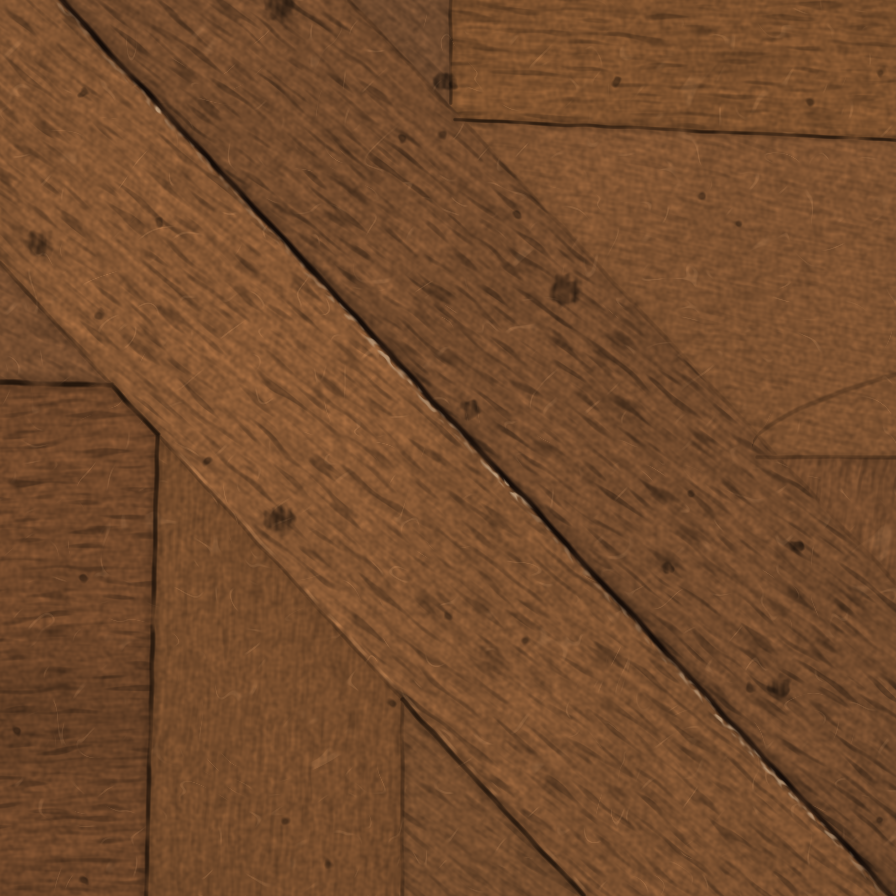
Reproduce this texture procedurally as a Shadertoy shader.

```glsl
vec2 hash2(vec2 c) {
    return fract(sin(vec2(dot(c, vec2(127.1, 311.7)), dot(c, vec2(269.5, 183.3)))) * 43758.5);
}

float corner(vec2 cell, vec2 f, vec2 o) {
    return dot(hash2(cell + o) * 2.0 - 1.0, f - o);
}

float gradientNoise(vec2 p) {
    vec2 c = floor(p), f = fract(p);
    vec2 u = f * f * f * (f * (f * 6.0 - 15.0) + 10.0);
    return 1.4 * mix(mix(corner(c, f, vec2(0, 0)), corner(c, f, vec2(1, 0)), u.x),
                     mix(corner(c, f, vec2(0, 1)), corner(c, f, vec2(1, 1)), u.x), u.y);
}

float cover(float d) {
    float blur = max(0.0015, 0.8 / iResolution.y);
    return smoothstep(-blur, blur, d);
}

float line(float d, float width) {
    return 1.0 - smoothstep(width * 0.2, width + 0.5 / iResolution.y, abs(d));
}

// Gap between boards, uneven in depth
float seam(vec2 p, vec2 a, vec2 b, float width) {
    vec2 ab = b - a;
    float h = clamp(dot(p - a, ab) / dot(ab, ab), 0.0, 1.0);
    float d = length(p - a - ab * h);
    float depth = clamp(0.8 + 0.7 * gradientNoise(p * 32.0 + 5.0), 0.3, 1.0);
    return max(depth * line(d, width), 0.22 * line(d, width * 3.0));
}

vec3 plank(vec2 p, float angle, vec3 tone, float ribs) {
    vec2 along = vec2(cos(angle), sin(angle));
    vec2 g = vec2(dot(p, along), dot(p, vec2(-along.y, along.x)));
    g.y += 0.004 * gradientNoise(p * 5.0);
    float streak = gradientNoise(g * vec2(7, 105));
    float fibre = gradientNoise(g * vec2(45, 210) + 9.0);
    float pore = smoothstep(0.06, 0.5, gradientNoise(g * vec2(21, 125) + 31.0));
    float cloud = gradientNoise(p * 6.0 + angle * 7.0);
    return tone * (1.02 + ribs * (0.17 * streak - 0.25 * pore) + 0.12 * fibre + 0.05 * cloud);
}

void mainImage(out vec4 fragColor, in vec2 fragCoord) {
    vec2 uv = fragCoord / iResolution.xy;
    vec2 p = uv + 0.0018 * vec2(gradientNoise(uv * 24.0), gradientNoise(uv * 24.0 + 50.0));

    // Beam coordinates: distance along and across the diagonal
    float along = dot(p, vec2(0.68, -0.733));
    float across = dot(p, vec2(0.733, 0.68));

    // Boards right of the beams
    vec3 right = plank(p, -0.2, vec3(0.475, 0.31, 0.183), 0.25);
    right = mix(right, plank(p, -0.04, vec3(0.475, 0.307, 0.172), 0.7), cover(p.y - 0.889 + 0.045 * p.x));
    right = mix(right, plank(p, -0.7, vec3(0.42, 0.28, 0.175), 0.4), cover(0.503 - p.x));
    right = mix(right, plank(p, 1.4, vec3(0.44, 0.285, 0.17), 0.4), cover(0.49 - p.y));

    // Boards left of the beams
    vec3 left = plank(p, 0.02, vec3(0.43, 0.273, 0.16), 0.8);
    left *= 1.0 - 0.14 * smoothstep(0.12, 0.0, abs(p.y - 0.2));
    left = mix(left, plank(p, 1.52, vec3(0.445, 0.287, 0.165), 0.3), cover(p.x - 0.163 - 0.025 * p.y));
    left = mix(left, plank(p, -0.65, vec3(0.45, 0.295, 0.175), 0.6), cover(p.x - 0.449));
    left = mix(left, plank(p, -0.5, vec3(0.45, 0.295, 0.18), 0.5), cover(p.y - 0.572));

    // Two diagonal beams
    vec3 lower = plank(p, -0.68, vec3(0.475, 0.31, 0.183), 0.85);
    lower *= 1.0 + 0.09 * exp(-10.0 * dot(p - vec2(0.25, 0.62), p - vec2(0.25, 0.62)));
    vec3 upper = plank(p, -0.66, vec3(0.44, 0.287, 0.172), 1.05);
    vec3 col = mix(left, lower, cover(across - 0.479));
    col = mix(col, upper, cover(across - 0.728));
    col = mix(col, right, cover(across - 0.968));

    // Surface speckle and hairline scratches
    col *= 1.0 + 0.13 * gradientNoise(uv * 170.0) + 0.1 * gradientNoise(uv * 75.0);
    float hair = gradientNoise(uv * 24.0 + 2.0 * gradientNoise(uv * 9.0));
    hair = line(hair, 0.05) * smoothstep(0.05, 0.4, gradientNoise(uv * 37.0 + 12.0));
    col += hair * vec3(0.065, 0.053, 0.04);

    // Dark seams between boards
    float gap = seam(p, vec2(0, 0.573), vec2(0.124, 0.57), 0.005);
    gap = max(gap, seam(p, vec2(0.124, 0.57), vec2(0.176, 0.515), 0.0042));
    gap = max(gap, 0.9 * seam(p, vec2(0.176, 0.515), vec2(0.163, 0), 0.004));
    gap = max(gap, 0.95 * seam(p, vec2(0.449, 0.219), vec2(0.651, 0), 0.0042));
    gap = max(gap, 0.9 * seam(p, vec2(0.508, 0.866), vec2(1, 0.844), 0.003));
    gap = max(gap, 0.65 * seam(p, vec2(0.503, 1), vec2(0.503, 0.885), 0.003));
    gap = max(gap, 0.6 * seam(p, vec2(0, 0.707), vec2(0.124, 0.57), 0.0035));
    gap = max(gap, 0.5 * seam(p, vec2(0.449, 0.219), vec2(0.449, 0), 0.0035));
    gap = max(gap, 0.45 * seam(p, vec2(0.846, 0.49), vec2(1, 0.49), 0.0035));
    gap = max(gap, 0.4 * seam(p, vec2(0.176, 0.515), vec2(0.449, 0.219), 0.003));
    gap = max(gap, 0.28 * seam(p, vec2(0.39, 1), vec2(1, 0.349), 0.0035));
    float bend = clamp((p.x - 0.84) / 0.16, 0.0, 1.0);
    gap = max(gap, 0.3 * line(p.y - 0.503 - 0.079 * pow(bend, 0.6), 0.004) * step(0.84, p.x));
    col = mix(col, vec3(0.1, 0.06, 0.03), gap * 0.88);

    // Thin worn edge beside the lower beam
    float rim = smoothstep(-0.1, 0.4, gradientNoise(vec2(along * 40.0, 3.3))) * cover(p.x - 0.19);
    col += vec3(0.13, 0.1, 0.07) * rim * line(across - 0.4825, 0.0025);

    // Central crack with worn, glinting lower lip
    float crack = across - 0.729 + 0.0015 * gradientNoise(vec2(along * 18.0, 7.7));
    col *= 1.0 - 0.2 * smoothstep(0.014, 0.0, abs(crack - 0.004));
    float crackDepth = clamp(0.85 + 0.5 * gradientNoise(vec2(along * 22.0, 1.7)), 0.5, 1.0);
    col = mix(col, vec3(0.08, 0.045, 0.028), crackDepth * line(crack - 0.0012, 0.0045));
    float wear = 0.3 + smoothstep(0.05, 0.0, abs(along - 0.045)) + 0.7 * smoothstep(0.03, 0.0, abs(along + 0.527));
    wear += 0.45 * smoothstep(0.16, 0.0, abs(along + 0.14)) + 0.5 * smoothstep(0.2, 0.05, abs(along - 0.47));
    float chips = smoothstep(-0.2, 0.45, gradientNoise(vec2(along * 85.0, across * 190.0)));
    col = mix(col, vec3(0.76, 0.64, 0.51), line(crack + 0.0038, 0.0042) * min(wear * chips, 0.85));

    // Knots and nail marks: centre and radius
    vec3 knots[9] = vec3[9](vec3(0.313, 0.42, 0.018), vec3(0.632, 0.675, 0.02), vec3(0.043, 0.727, 0.017),
        vec3(0.313, 0.993, 0.018), vec3(0.525, 0.544, 0.011), vec3(0.87, 0.234, 0.013),
        vec3(0.745, 0.366, 0.008), vec3(0.889, 0.39, 0.009), vec3(0.495, 0.909, 0.012));
    for (int i = 0; i < 9; i++) {
        float d = length(uv - knots[i].xy) / knots[i].z + 0.4 * gradientNoise(uv * 110.0);
        col *= 1.0 - smoothstep(1.1, 0.6, d) * (0.34 + 0.3 * gradientNoise(uv * vec2(180, 60)));
    }

    // Scattered small specks
    vec2 cell = floor(uv * 15.0), r = hash2(cell + 4.0);
    float speck = length(fract(uv * 15.0) - 0.2 - 0.6 * r) + 0.06 * gradientNoise(uv * 120.0);
    col *= 1.0 - 0.35 * step(0.92, hash2(cell + 71.0).x) * smoothstep(0.1, 0.03, speck);

    // Gentle falloff towards the lower right
    col *= 1.02 - 0.07 * smoothstep(0.5, 1.3, length(uv - vec2(0.3, 0.75)));
    fragColor = vec4(clamp(col, 0.0, 1.0), 1.0);
}
```
